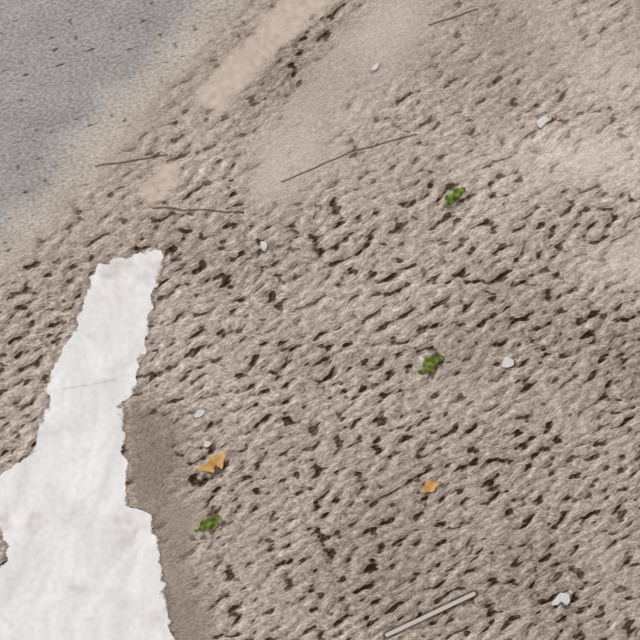
A Shadertoy shader for this texture:

```glsl
#define GRAIN_ANGLE 0.52
#define CLOD_SCALE vec2(40, 82)
#define PIT_DEPTH 0.40
#define RELIEF 0.20
#define EARTH_TINT vec3(0.05, -0.005, -0.05)
#define ASPHALT vec3(0.615, 0.595, 0.59)
#define DUST vec3(0.80, 0.735, 0.68)
#define WHITE vec3(0.895, 0.88, 0.875)
#define LEAF vec3(0.36, 0.42, 0.16)
#define OCHRE vec3(0.83, 0.62, 0.36)

float corner(vec2 cell, vec2 f, vec2 o) {
    vec3 q = fract((cell + o).xyx * vec3(0.1031, 0.1030, 0.0973));
    q += dot(q, q.yzx + 33.33);
    float a = 6.2832 * fract((q.x + q.y) * q.z);
    return dot(vec2(cos(a), sin(a)), f - o);
}

// Gradient noise
float noise(vec2 p) {
    p += 200.0;
    vec2 i = floor(p), f = p - i;
    vec2 u = f * f * f * (f * (f * 6.0 - 15.0) + 10.0);
    return mix(mix(corner(i, f, vec2(0)), corner(i, f, vec2(1, 0)), u.x),
               mix(corner(i, f, vec2(0, 1)), corner(i, f, vec2(1)), u.x), u.y);
}

float fbm(vec2 p) {
    float s = 0.0, a = 1.0;
    for (int i = 0; i < 4; i++) { s += a * noise(p); p = p * 2.03 + 7.1; a *= 0.55; }
    return s;
}

float segment(vec2 p, vec2 a, vec2 b) {
    vec2 d = b - a;
    return length(p - a - d * clamp(dot(p - a, d) / dot(d, d), 0.0, 1.0));
}

float blob(vec2 p, vec2 c, vec2 r) { vec2 d = (p - c) / r; return exp(-dot(d, d)); }

float fill(float d, float soft) { return 1.0 - smoothstep(-soft, soft, d); }

vec2 along(vec2 p, float a) { return vec2(p.x * cos(a) + p.y * sin(a), p.y * cos(a) - p.x * sin(a)); }

vec3 soil(vec2 p) {
    // Smooth and rough zones
    float wob = 0.03 * fbm(p * 14.0);
    float track = fill(segment(p, vec2(0.64, 1), vec2(0.42, 0.73)) - 0.05 + wob, 0.045);
    vec2 bend = vec2(0.365, 0.79);
    float ridge = fill(min(segment(p, vec2(0.55, 1), bend), segment(p, bend, vec2(0.37, 0.66))) - 0.012 + wob, 0.03);
    float verge = fill(segment(p, vec2(0.23, 0.33), vec2(0.3, 0)) - 0.04 + wob, 0.03);
    float pale = blob(p, vec2(0.93, 0.75), vec2(0.13, 0.05)) + blob(p, vec2(0.97, 0.59), vec2(0.09, 0.04))
               + blob(p, vec2(0.96, 0.88), vec2(0.08, 0.05));
    float rough = 1.0 - 0.5 * smoothstep(0.45, 0.85, p.y - 0.2 * p.x);
    rough *= (1.0 - 0.75 * track) * (1.0 - 0.8 * verge) * (1.0 - 0.55 * min(pale, 1.0));
    rough = clamp(rough + 0.6 * ridge + 0.4 * fbm(p * 9.0), 0.08, 1.1);

    // Slanted clods, their pits and lit rims
    vec2 q = along(p, GRAIN_ANGLE) + 0.006 * noise(p * 23.0);
    float clod = noise(q * CLOD_SCALE);
    float lit = noise((q + vec2(-0.003, 0.004)) * CLOD_SCALE);
    float crumb = noise(q * CLOD_SCALE * 2.1 + 9.0);
    float grit = noise(q * CLOD_SCALE * 4.0 + 31.0);
    float pit = smoothstep(0.1, 0.55, clod + 0.6 * crumb - 0.22 * (1.0 - rough));
    float tone = 0.625 + 0.07 * fbm(p * 6.0 + 3.0) + 0.04 * track + 0.09 * pale - 0.09 * verge - 0.07 * ridge;
    tone -= 0.07 * blob(p, vec2(0.95, 0.47), vec2(0.22, 0.08)) + 0.05 * blob(p, vec2(0.8, 0.15), vec2(0.35, 0.2));
    tone += rough * (RELIEF * (lit - clod) - PIT_DEPTH * pit + 0.16 * crumb) + 0.08 * (1.0 + rough) * grit;
    return clamp(tone, 0.14, 0.85) + EARTH_TINT;
}

vec3 asphalt(vec2 p, float inside) {
    vec2 q = along(p, 0.3);
    float fleck = smoothstep(0.34, 0.6, noise(q * vec2(55, 115)));
    vec3 c = mix(vec3(0.71, 0.665, 0.625), ASPHALT, smoothstep(0.02, 0.13, inside + 0.04 * fbm(p * 10.0)));
    return c + 0.05 * fbm(q * vec2(9, 22)) + 0.13 * noise(q * vec2(160, 260)) - 0.22 * fleck;
}

// Signed distance to the ragged white strip
float stripEdge(vec2 p) {
    float y = p.y;
    float right = mix(0.27 - 0.18 * y, 0.215 - 0.07 * y, smoothstep(0.195, 0.212, y));
    right = mix(right, 0.127 + 0.21 * y, smoothstep(0.365, 0.385, y));
    float left = mix(-0.015, 0.344 * y - 0.051, smoothstep(0.24, 0.295, y));
    left += 0.028 * blob(p, vec2(p.x, 0.14), vec2(0.04)) - 0.012 * blob(p, vec2(p.x, 0.42), vec2(0.04));
    float top = y - 0.55 - 0.25 * p.x;
    return max(max(left - p.x, p.x - right), top) + 0.01 * fbm(p * 42.0);
}

vec3 whiteStrip(vec2 p) {
    float folds = fbm(along(p, 1.2) * vec2(11, 27) + 0.8 * noise(p * 12.0));
    float crease = fill(segment(p, vec2(0.065, 0.385), vec2(0.18, 0.407)) + 0.004 * noise(p * 60.0), 0.004);
    float stain = smoothstep(0.25, 0.75, fbm(p * 13.0 + 5.0));
    return WHITE + 0.065 * folds + 0.035 * noise(p * 110.0) - 0.12 * crease - vec3(0.07, 0.08, 0.09) * stain;
}

void mainImage(out vec4 fragColor, in vec2 fragCoord) {
    vec2 p = fragCoord / iResolution.xy;
    float px = 1.0 / iResolution.y, rag = noise(p * 85.0);
    vec3 col = soil(p);

    // Road and dusty patches
    float inside = (p.y - 0.565) * 0.897 - p.x + 0.02 * fbm(p * 13.0);
    col = mix(col, asphalt(p, inside), smoothstep(-0.025, 0.025, inside));
    float dust = min(segment(p, vec2(0.335, 0.855), vec2(0.5, 1.02)) - 0.025,
                     segment(p, vec2(0.24, 0.7), vec2(0.262, 0.73)) - 0.018);
    col = mix(col, DUST + 0.08 * noise(p * 90.0), 0.8 * fill(dust + 0.012 * fbm(p * 28.0), 0.008));

    // Dark twigs and a pale stick
    vec4 twigs[5] = vec4[5](vec4(0.44, 0.715, 0.55, 0.763), vec4(0.55, 0.763, 0.65, 0.79),
        vec4(0.24, 0.675, 0.38, 0.668), vec4(0.15, 0.74, 0.26, 0.757), vec4(0.67, 0.96, 0.745, 0.985));
    vec2 bent = p + 0.004 * noise(p * 30.0);
    for (int i = 0; i < 5; i++)
        col = mix(col, vec3(0.3, 0.24, 0.2), 0.7 * fill(segment(bent, twigs[i].xy, twigs[i].zw) - 0.0013, px));
    float stick = segment(p, vec2(0.605, 0.008), vec2(0.74, 0.072)) - 0.0035;
    col = mix(col * (1.0 - 0.5 * fill(stick - 0.003, 0.003)), vec3(0.77, 0.73, 0.7), fill(stick, px));

    // Chips, leaves and stones: centre and radius
    vec3 bits[12] = vec3[12](vec3(0.312, 0.355, 0.008), vec3(0.325, 0.307, 0.006), vec3(0.413, 0.617, 0.009),
        vec3(0.879, 0.065, 0.012), vec3(0.849, 0.81, 0.01), vec3(0.586, 0.896, 0.006), vec3(0.794, 0.436, 0.01),
        vec3(0.711, 0.694, 0.014), vec3(0.673, 0.431, 0.014), vec3(0.326, 0.182, 0.015),
        vec3(0.331, 0.276, 0.016), vec3(0.67, 0.241, 0.012));
    for (int i = 0; i < 12; i++) {
        vec2 d = along(p - bits[i].xy, 0.55) * vec2(0.85, 1.5);
        float shape = length(d) - bits[i].z * (1.0 + 1.1 * rag);
        vec3 paint = i < 7 ? WHITE : i < 10 ? LEAF + 0.3 * noise(p * 140.0) : OCHRE + 0.2 * rag;
        col *= 1.0 - 0.4 * fill(shape + 0.4 * d.y, 0.004);
        col = mix(col, paint, 0.85 * fill(shape, 0.002));
    }

    // White strip with a contact shadow
    float edge = stripEdge(p);
    col *= 1.0 - 0.18 * fill(edge - 0.005, 0.006);
    col = mix(col, whiteStrip(p), fill(edge, 0.0015 + px));
    fragColor = vec4(clamp(col, 0.0, 1.0), 1.0);
}
```
